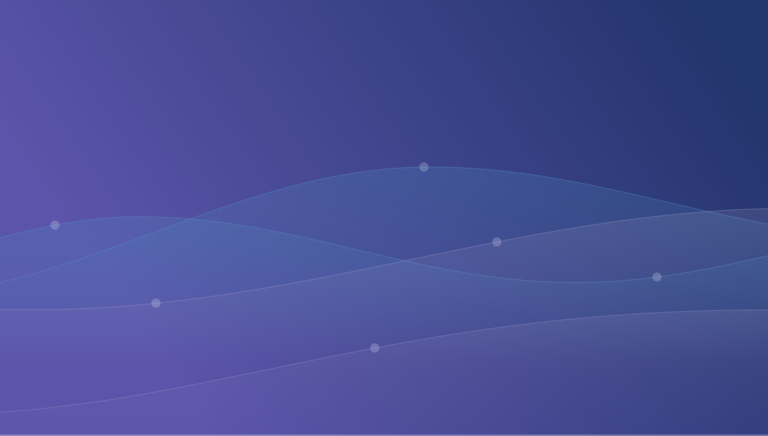
A Shadertoy shader for this background:

```glsl
const vec3 VIOLET      = vec3(0.357, 0.330, 0.666);
const vec3 NAVY        = vec3(0.135, 0.206, 0.425);
const vec3 BLUE_TINT   = vec3(0.31, 0.58, 0.77);
const vec3 MAUVE_TINT  = vec3(0.70, 0.66, 0.82);
const vec3 DOT_COLOR   = vec3(0.80, 0.79, 0.92);
const vec3 STRIP_COLOR = vec3(1.0);

const vec2  GRADIENT_SLOPE = vec2(0.985, 0.385);
const float GRADIENT_START = 0.275;
const float LINE_HALF_WIDTH = 0.0014;
const float DOT_RADIUS = 0.0105;
const float DOT_ALPHA  = 0.29;
const float STRIP_HEIGHT = 0.00345;
const float STRIP_ALPHA  = 0.30;

struct Wave {
    vec2 crest;      // position of the highest point
    vec2 depth;      // amplitude left and right of the crest
    vec2 rate;       // angular frequency left and right of the crest
    float skew;      // growth of the frequency away from the crest
    vec3 tint;
    float fillAlpha;
    float fadeEnd;   // height where the fill vanishes
    float lineAlpha;
    vec2 dots;       // x of the dots riding on the wave
};

const int WAVE_COUNT = 4;
const Wave WAVES[WAVE_COUNT] = Wave[WAVE_COUNT](
    Wave(vec2(0.560, 0.617), vec2(0.1495, 0.081), vec2(4.38, 5.07), 0.0,
         BLUE_TINT, 0.21, 0.17, 0.26, vec2(0.552)),
    Wave(vec2(0.180, 0.503), vec2(0.060, 0.0755), vec2(7.60, 5.52), 0.0,
         BLUE_TINT, 0.20, 0.17, 0.26, vec2(0.0716, 0.8555)),
    Wave(vec2(1.037, 0.5225), vec2(0.1165), vec2(3.15), 0.0,
         MAUVE_TINT, 0.16, 0.138, 0.20, vec2(0.203, 0.647)),
    Wave(vec2(1.003, 0.2895), vec2(0.119), vec2(2.15), 0.343,
         MAUVE_TINT, 0.13, -0.02, 0.18, vec2(0.488))
);

// Cosine hill whose two sides have their own depth and rate
float waveHeight(Wave w, float x) {
    float d = abs(x - w.crest.x);
    bool left = x < w.crest.x;
    float depth = left ? w.depth.x : w.depth.y;
    float rate  = left ? w.rate.x : w.rate.y;
    return w.crest.y - depth * (1.0 - cos(rate * d * (1.0 + w.skew * d)));
}

// Coverage of a shape from its signed distance, softened over one pixel
float coverage(float dist, float pixel) {
    return clamp(0.5 - dist / pixel, 0.0, 1.0);
}

void mainImage(out vec4 fragColor, in vec2 fragCoord) {
    vec2 uv = fragCoord / iResolution.xy;
    vec2 toHeights = vec2(iResolution.x / iResolution.y, 1.0);
    float pixel = 1.0 / iResolution.y;

    // Diagonal background
    float t = clamp(dot(uv, GRADIENT_SLOPE) - GRADIENT_START, 0.0, 1.0);
    vec3 color = mix(VIOLET, NAVY, t);

    float dotMask = 0.0;
    for (int i = 0; i < WAVE_COUNT; i++) {
        Wave w = WAVES[i];
        float above = uv.y - waveHeight(w, uv.x);

        // Fill fading downwards
        float fade = clamp((uv.y - w.fadeEnd) / (w.crest.y - w.fadeEnd), 0.0, 1.0);
        color = mix(color, w.tint, w.fillAlpha * fade * coverage(above, pixel));

        // Thin crest line
        float line = coverage(abs(above) - LINE_HALF_WIDTH, pixel);
        color = mix(color, w.tint, w.lineAlpha * line);

        // Dots on the curve
        for (int j = 0; j < 2; j++) {
            vec2 center = vec2(w.dots[j], waveHeight(w, w.dots[j]));
            float dist = length((uv - center) * toHeights) - DOT_RADIUS;
            dotMask = max(dotMask, coverage(dist, pixel));
        }
    }
    color = mix(color, DOT_COLOR, DOT_ALPHA * dotMask);

    // Pale strip along the bottom edge
    color = mix(color, STRIP_COLOR, STRIP_ALPHA * coverage(uv.y - STRIP_HEIGHT, pixel));

    fragColor = vec4(color, 1.0);
}
```
